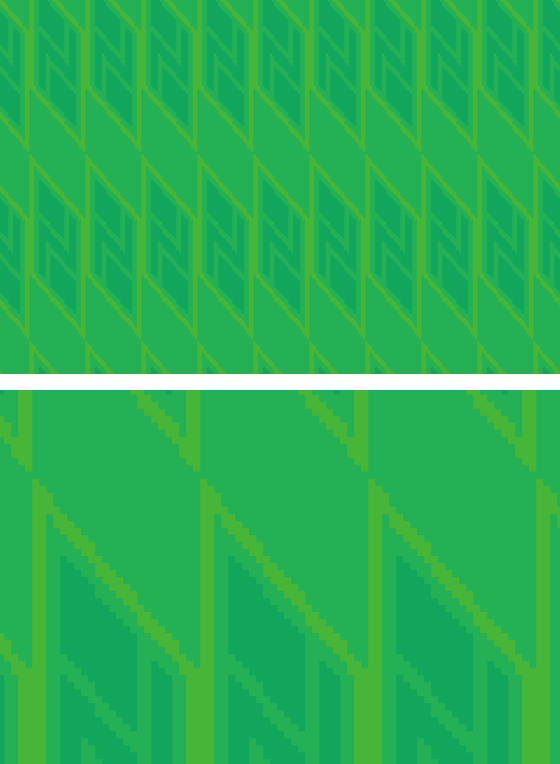
Top, the full canvas; bottom, a detail of the centre.
Write a Shadertoy shader that draws this pattern.

```glsl
// Slanted panels in stepped blocks: a bright frame, a dark core and two hooked
// spurs that mirror each other by a half turn. Each block is coloured by its
// place in a sheared cell; block edges are smoothed by an area-weighted blend.

#define REPEATS vec2(10.0, 2.0)    // cells across and down
#define CELL    vec2(24.0, 80.0)   // blocks per cell
#define ORIGIN  vec2(12.6, 66.0)   // cell corner from the top left, in blocks
#define PANEL   52.0               // height of a panel's upright side
#define FRAME   vec2(2.0, 3.0)     // frame width: upright, slanted
#define MARGIN  vec2(4.0, 6.0)     // frame plus inner margin
#define SPUR    vec2(15.0, 20.0)   // inner corner of the spur's hook
#define GROUND_COLOR vec3(0.14, 0.69, 0.33)
#define CORE_COLOR   vec3(0.07, 0.65, 0.36)
#define FRAME_COLOR  vec3(0.28, 0.71, 0.22)

// Colour of one whole block; y runs downward.
vec3 blockColor(vec2 block) {
    vec2 p = floor(mod(block + 0.5, CELL));

    // Shear so that the slanted sides become level.
    float slope = (CELL.y - PANEL) / CELL.x;
    p.y = floor(mod(p.y - floor((p.x + 0.5) * slope) + 0.5, CELL.y));
    if (p.y >= PANEL) return GROUND_COLOR;

    // Fold the lower half onto the upper one by a half turn.
    if (p.y >= 0.5 * PANEL) p = vec2(CELL.x, PANEL) - 1.0 - p;

    vec2 inset = vec2(min(p.x, CELL.x - 1.0 - p.x), p.y);
    if (any(lessThan(inset, FRAME))) return FRAME_COLOR;
    if (any(lessThan(inset, MARGIN))) return GROUND_COLOR;

    // Spur: an upright and a slanted stroke meeting in a point.
    bool withinSpur = all(lessThan(p, SPUR + FRAME));
    bool onStroke = any(greaterThanEqual(p, SPUR));
    return withinSpur && onStroke ? GROUND_COLOR : CORE_COLOR;
}

void mainImage(out vec4 fragColor, in vec2 fragCoord) {
    vec2 uv = fragCoord / iResolution.xy;
    vec2 blocks = CELL * REPEATS;
    vec2 p = vec2(uv.x, 1.0 - uv.y) * blocks - ORIGIN - 0.5;

    // Blend the four nearest blocks by their share of this sample.
    vec2 base = floor(p);
    vec2 footprint = min(blocks / iResolution.xy, 1.0);
    vec2 share = clamp((p - base - 0.5) / footprint + 0.5, 0.0, 1.0);
    vec3 upper = mix(blockColor(base), blockColor(base + vec2(1.0, 0.0)), share.x);
    vec3 lower = mix(blockColor(base + vec2(0.0, 1.0)), blockColor(base + 1.0), share.x);

    fragColor = vec4(mix(upper, lower, share.y), 1.0);
}
```
